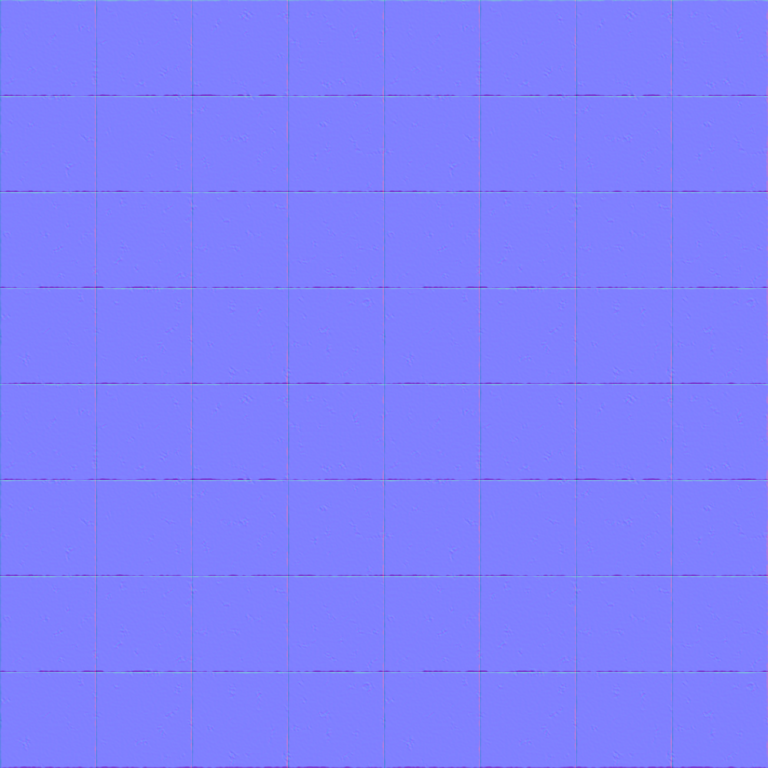
A Shadertoy shader for this texture map:

```glsl
const float TILES = 8.0;        // tiles across and down
const float BLOCK = 4.0;        // wear repeats after this many tiles
const float EDGE_WIDTH = 0.0125; // bevel width in tile units

const vec3 FLAT_COLOR   = vec3(0.50, 0.50, 1.00);
const vec3 LEFT_COLOR   = vec3(0.37, 0.51, 0.91);
const vec3 RIGHT_COLOR  = vec3(0.64, 0.49, 0.91);
const vec3 BOTTOM_COLOR = vec3(0.48, 0.29, 0.86);
const vec3 TOP_COLOR    = vec3(0.49, 0.66, 0.91);

vec2 randomGradient(vec2 cell) {
    vec3 q = fract(cell.xyx * vec3(0.1031, 0.1030, 0.0973));
    q += dot(q, q.yzx + 33.33);
    float angle = 6.28318 * fract((q.x + q.y) * q.z);
    return vec2(cos(angle), sin(angle));
}

float cornerValue(vec2 cell, vec2 corner, vec2 local, vec2 period) {
    return dot(randomGradient(mod(cell + corner, period)), local - corner);
}

// Gradient noise that wraps after "period" cells
float gradientNoise(vec2 p, vec2 period) {
    vec2 cell = floor(p);
    vec2 f = p - cell;
    vec2 w = f * f * f * (f * (f * 6.0 - 15.0) + 10.0);
    float low = mix(cornerValue(cell, vec2(0, 0), f, period),
                    cornerValue(cell, vec2(1, 0), f, period), w.x);
    float high = mix(cornerValue(cell, vec2(0, 1), f, period),
                     cornerValue(cell, vec2(1, 1), f, period), w.x);
    return mix(low, high, w.y);
}

float blockNoise(vec2 p, float frequency) {
    return gradientNoise(p * frequency, vec2(BLOCK * frequency));
}

// Fine relief, faint everywhere and deeper in small scattered patches
float surfaceHeight(vec2 p) {
    float patches = smoothstep(0.22, 0.52, blockNoise(p + 0.37, 7.0));
    float grain = blockNoise(p, 29.0) + 0.5 * blockNoise(p + 0.13, 43.0);
    return grain * (0.06 + 0.36 * patches);
}

vec2 surfaceSlope(vec2 p, float stepSize) {
    vec2 e = vec2(stepSize, 0.0);
    return vec2(surfaceHeight(p + e.xy) - surfaceHeight(p - e.xy),
                surfaceHeight(p + e.yx) - surfaceHeight(p - e.yx));
}

// Chipping along one tile edge: coarse runs mixed with short nicks
float edgeChips(float along, float line, float seed) {
    float row = line + seed + 0.5;
    float runs = gradientNoise(vec2(along * 6.0, row), vec2(BLOCK * 6.0, 64.0));
    float nicks = gradientNoise(vec2(along * 22.0, row + 30.0), vec2(BLOCK * 22.0, 64.0));
    return runs + nicks;
}

// Antialiased bevel strip whose width and strength vary with chipping
float bevel(float dist, float chips, float variation, float pixel) {
    float width = EDGE_WIDTH * (1.0 + 0.35 * variation * chips);
    float strength = clamp(0.85 + variation * (chips - 0.1), 0.2, 1.3);
    return strength * clamp((width - dist) / pixel + 0.5, 0.0, 1.0)
         * min(1.0, 2.0 * width / pixel);
}

vec3 addTint(vec3 color, vec3 tint, float amount) {
    return color + (tint - FLAT_COLOR) * amount;
}

void mainImage(out vec4 fragColor, in vec2 fragCoord) {
    vec2 p = mod(fragCoord / iResolution.xy * TILES, BLOCK);
    vec2 pixel = TILES / iResolution.xy;
    vec2 tile = floor(p);
    vec2 local = p - tile;

    // Slightly rough tile face
    vec2 slope = surfaceSlope(p, 0.008);
    vec3 color = FLAT_COLOR;
    color.rg -= clamp(0.22 * slope, -0.06, 0.06);
    color.b -= min(0.12 * dot(slope, slope), 0.03);

    // Four bevels facing into the joints
    float left = bevel(local.x, edgeChips(p.y, tile.x, 0.0), 0.5, pixel.x);
    float right = bevel(1.0 - local.x, edgeChips(p.y, tile.x, 6.0), 1.1, pixel.x);
    float bottom = bevel(local.y, edgeChips(p.x, tile.y, 12.0), 1.1, pixel.y);
    float top = bevel(1.0 - local.y, edgeChips(p.x, tile.y, 18.0), 0.6, pixel.y);

    color = addTint(color, LEFT_COLOR, left);
    color = addTint(color, RIGHT_COLOR, right);
    color = addTint(color, BOTTOM_COLOR, bottom);
    color = addTint(color, TOP_COLOR, top);

    fragColor = vec4(clamp(color, 0.0, 1.0), 1.0);
}
```
